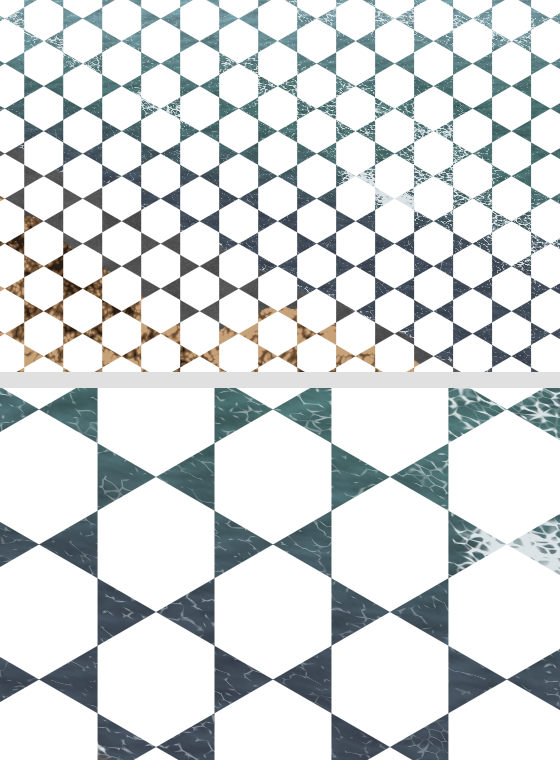
Top: the whole. Bottom: its middle third, enlarged.
This pattern is drawn by a Shadertoy shader. Its source:

```glsl
const float HEX_WIDTH = 0.1048;              // canvas heights
const float HEX_HEIGHT = HEX_WIDTH * 1.1547;
const vec2 HEX_ORIGIN = vec2(0.1176, 0.950);

vec2 hash2(vec2 p) {
    vec3 h = fract(p.xyx * vec3(0.1031, 0.1030, 0.0973));
    h += dot(h, h.yzx + 33.33);
    return fract((h.xx + h.yz) * h.zy);
}

// Distances to the nearest and second nearest cell points
vec2 cellular(vec2 p) {
    vec2 cell = floor(p), nearest = vec2(8.0);
    for (int j = -1; j <= 1; j++)
    for (int i = -1; i <= 1; i++) {
        vec2 neighbour = cell + vec2(i, j);
        float d = length(neighbour + hash2(neighbour + 100.0) - p);
        nearest = d < nearest.x ? vec2(d, nearest.x) : vec2(nearest.x, min(nearest.y, d));
    }
    return nearest;
}

// Layered sines, about -1 to 1
float ripple(vec2 p) {
    float sum = 0.0, amplitude = 0.5;
    for (int i = 0; i < 4; i++) {
        sum += amplitude * sin(p.x + 1.7 * sin(p.y)) * cos(p.y * 1.3 - 0.6 * p.x);
        p = mat2(1.6, 1.2, -1.2, 1.6) * p + 1.9;
        amplitude *= 0.55;
    }
    return sum;
}

// Soft band around a segment
float streak(vec2 p, vec2 a, vec2 b, float width) {
    vec2 along = b - a;
    vec2 off = p - a - along * clamp(dot(p - a, along) / dot(along, along), 0.0, 1.0);
    return exp(-dot(off, off) / (width * width));
}

float lace(vec2 p) {
    vec2 d = cellular(p);
    return 1.0 - smoothstep(0.0, 0.4, d.y - d.x);
}

float foamAmount(vec2 p) {
    float amount = 0.12;
    amount += 0.60 * streak(p, vec2(0.00, 0.98), vec2(0.24, 0.83), 0.035);
    amount += 0.75 * streak(p, vec2(0.38, 0.74), vec2(0.49, 0.69), 0.030);
    amount += 0.45 * streak(p, vec2(0.62, 0.82), vec2(0.95, 0.66), 0.075);
    amount += 0.60 * streak(p, vec2(0.80, 0.98), vec2(1.50, 0.90), 0.050);
    amount += 0.45 * streak(p, vec2(0.95, 0.74), vec2(1.25, 0.62), 0.060);
    amount += 1.10 * streak(p, vec2(0.95, 0.53), vec2(1.08, 0.45), 0.035);
    amount += 0.60 * streak(p, vec2(1.15, 0.54), vec2(1.45, 0.33), 0.110);
    return amount + 0.15 * ripple(p * vec2(9.0, 16.0));
}

vec3 seaColour(vec2 p, float shoreDistance) {
    vec3 slate = vec3(0.25, 0.29, 0.34);
    vec3 teal = mix(vec3(0.28, 0.42, 0.42), vec3(0.44, 0.58, 0.61), smoothstep(0.70, 1.0, p.y));
    vec3 water = mix(slate, teal, smoothstep(-0.12, 0.16, p.y - 0.68 + 0.22 * p.x));
    water *= 1.0 + 0.22 * ripple(p * vec2(45.0, 110.0));

    vec2 q = p + 0.006 * vec2(ripple(p * 25.0), ripple(p.yx * 28.0));
    q.y += 0.3 * q.x;
    float web = mix(lace(q * vec2(34.0, 70.0)), lace(q * vec2(80.0, 145.0)), 0.5);
    float surf = 0.5 * exp(-pow(shoreDistance / 0.012, 2.0));
    float foam = smoothstep(0.65, 1.25, 0.8 * (foamAmount(p) + surf) + 0.8 * web);
    return mix(water, vec3(0.86, 0.89, 0.90), foam);
}

vec3 sandColour(vec2 p) {
    float grain = cellular(p * 150.0).x - 0.5;
    return vec3(0.32, 0.32, 0.325) * (1.0 + 0.18 * ripple(p * vec2(16.0, 30.0)) + 0.2 * grain);
}

vec3 rockColour(vec2 p) {
    vec2 q = p + 0.012 * ripple(p * 22.0);
    float lumps = 1.0 - cellular(q * vec2(17.0, 24.0)).x;
    float pits = 1.0 - cellular(q * 75.0).x;
    float light = 0.55 * lumps + 0.45 * pits + 0.22 * ripple(p * 14.0);
    light -= 0.22 * streak(p, vec2(0.04, 0.34), vec2(0.32, 0.17), 0.055);
    vec3 colour = mix(vec3(0.16, 0.11, 0.07), vec3(0.43, 0.31, 0.20), smoothstep(0.18, 0.42, light));
    return mix(colour, vec3(0.78, 0.63, 0.47), smoothstep(0.40, 0.68, light));
}

// Sea above, wet sand in the middle, rocks below
vec3 coast(vec2 p, float pixel) {
    float shore = p.y - (0.62 - 0.48 * p.x) + 0.018 * ripple(p * 14.0);
    float rockTop = max(0.48 - 0.72 * p.x, 0.19 - 0.45 * abs(p.x - 0.76));
    float rock = p.y - rockTop + 0.014 * ripple(p * 38.0);
    vec3 colour = mix(sandColour(p), seaColour(p, shore), smoothstep(-0.006, 0.006, shore));
    return mix(rockColour(p), colour, smoothstep(-pixel, pixel, rock));
}

// Hexagons touching at their corners, alternate columns shifted by half
float hexagonLattice(vec2 p) {
    p -= HEX_ORIGIN;
    float column = round(p.x / HEX_WIDTH), nearest = 1.0;
    for (int i = -1; i <= 1; i++) {
        float c = column + float(i);
        float y = p.y - 0.5 * HEX_HEIGHT * mod(c, 2.0);
        vec2 q = abs(vec2(p.x - c * HEX_WIDTH, y - HEX_HEIGHT * round(y / HEX_HEIGHT)));
        nearest = min(nearest, max(q.x, dot(q, vec2(0.5, 0.866))) - 0.5 * HEX_WIDTH);
    }
    return nearest;
}

void mainImage(out vec4 fragColor, in vec2 fragCoord) {
    vec2 p = fragCoord / iResolution.y;
    float pixel = 1.0 / iResolution.y;
    float gap = smoothstep(-0.7 * pixel, 0.7 * pixel, hexagonLattice(p));
    fragColor = vec4(mix(vec3(1.0), coast(p, pixel), gap), 1.0);
}
```
